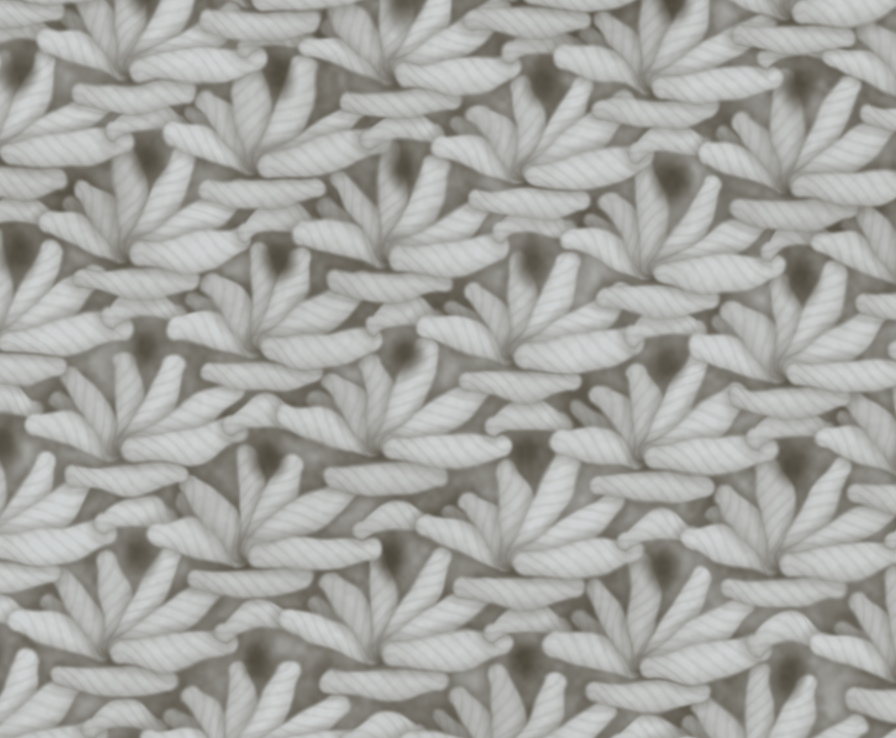
Give the GLSL for this texture, as a WebGL 1 fragment shader.

```glsl
precision highp float;
// Chunky off-white star-stitch knitting: staggered rows of fanned yarn petals.
// Every star is a loop of bent, twisted strands, with a base strand and a small
// linking loop, painted row by row from the bottom over dark, fuzzy gaps.

uniform vec2 u_resolution;

#define COLUMNS 3.413      // stars across the canvas width
#define ROW_START 0.311    // hub height of row 0, measured down from the top
#define ROW_PITCH 0.331    // row spacing at the top
#define ROW_GROWTH 0.0064  // widening of the rows towards the bottom
#define ROW_TILT 0.03      // rows sink to the right
#define COLUMN_DRIFT 0.0018
#define JITTER 0.045       // variation between stars
#define PLY_LENGTH 0.056   // spacing of the twist grooves
#define EDGE 0.016         // softness of the yarn edge
#define GAP_COLOR vec3(0.31, 0.288, 0.242)
#define YARN_COLOR vec3(0.795, 0.805, 0.803)

float hash(vec2 p) {
  vec3 q = fract(vec3(p.xyx) * 0.1031);
  q += dot(q, q.yzx + 33.33);
  return fract((q.x + q.y) * q.z);
}

float noise(vec2 p) {
  vec2 i = floor(p), f = fract(p);
  f = f * f * (3.0 - 2.0 * f);
  return mix(mix(hash(i), hash(i + vec2(1, 0)), f.x),
             mix(hash(i + vec2(0, 1)), hash(i + vec2(1, 1)), f.x), f.y);
}

// Paints one twisted strand from a to b over the brightness so far.
void strand(inout float tone, vec2 p, vec2 a, vec2 b, float bend, float radius, float dim) {
  vec2 axis = b - a;
  float len = length(axis);
  vec2 side = vec2(-axis.y, axis.x) / len;
  float h = clamp(dot(p - a, axis) / (len * len), 0.0, 1.0);
  vec2 offset = p - a - axis * h - side * bend * 4.0 * h * (1.0 - h);
  float width = radius * mix(0.68, 1.0, smoothstep(0.0, 0.5, h));
  width *= 1.0 - 0.28 * smoothstep(0.65, 1.0, h);
  float d = length(offset);

  // Contact shadow on whatever lies beneath
  tone *= mix(0.72, 1.0, smoothstep(-0.01, 0.05, d - width));

  // Rounded body lit from above, with diagonal ply grooves
  float x = min(d / width, 1.0);
  float relief = sqrt(1.0 - x * x);
  float phase = h * len / PLY_LENGTH + dot(offset, side) / width;
  float groove = smoothstep(0.3, 1.0, abs(fract(phase) - 0.5) * 2.0);
  float body = 0.67 + 0.33 * relief + 0.07 * offset.y / width - 0.065 * groove;
  body -= 0.10 * (1.0 - smoothstep(0.0, 0.35, h));
  body *= 1.0 - dim * (0.5 + 0.5 * h);
  tone = mix(tone, body, 1.0 - smoothstep(-EDGE, EDGE * 0.6, d - width));
}

// One star, with its hub at the origin and y pointing up.
void star(inout float tone, vec2 p, vec2 id) {
  // Dark hole under the linking loop, and the hollow above the left petal
  float hole = length((p - vec2(0.555, -0.01)) * vec2(1.0, 0.75));
  float hollow = length((p - vec2(-0.23, 0.22)) * vec2(0.8, 1.0));
  tone *= mix(0.08, 1.0, smoothstep(0.01, 0.10, hole));
  tone *= mix(0.5, 1.0, smoothstep(0.02, 0.13, hollow));

  // Shaded strand behind the fan, then the base strand
  strand(tone, p, vec2(-0.05, 0.03), vec2(-0.25, 0.20), 0.0, 0.048, 0.42);
  strand(tone, p, vec2(-0.19, -0.085), vec2(0.21, -0.085), -0.02, 0.062, 0.08);

  // Fan of six petals, swept from left to right
  for (int i = 0; i < 6; i++) {
    float n = float(i), f = n / 5.0;
    float r1 = hash(id * 7.0 + n * 3.1 + 40.0) - 0.5;
    float r2 = hash(id * 5.0 + n * 4.7 + 90.0) - 0.5;
    float first = 1.0 - step(0.5, n), last = step(4.5, n);
    float angle = 2.83 - 3.2 * f + 0.5 * f * f + r1 * JITTER * 4.0;
    float reach = 0.29 + 0.21 * f + 0.06 * (first - last) + r2 * JITTER * 1.5;
    float radius = mix(0.059, 0.073, f) + 0.010 * first + r1 * 0.012;
    float dim = 0.17 * (1.0 - smoothstep(0.3, 0.6, f)) * (1.0 - first);
    vec2 dir = vec2(cos(angle), sin(angle));
    strand(tone, p, dir * 0.04, dir * reach, -0.018 + r2 * 0.02, radius, dim);
  }

  // Small arched loop linking to the next star
  float lift = 0.045 + 0.025 * hash(id + 17.0);
  strand(tone, p, vec2(0.43, 0.095), vec2(0.68, 0.11), lift, 0.062, 0.03);
}

void main() {
  vec2 p = vec2(gl_FragCoord.x, u_resolution.y - gl_FragCoord.y) * COLUMNS / u_resolution.x;
  vec2 q = p + 0.03 * (vec2(noise(p * 8.0 + 20.0), noise(p * 8.0 + 70.0)) - 0.5);

  // Fuzzy shaded yarn deep in the gaps
  float tone = 0.20 + 0.42 * noise(q * vec2(9.0, 7.0) + 5.0) + 0.15 * noise(q * 30.0 + 9.0);

  // Fractional row number, from inverting the growing row spacing
  float depth = q.y - ROW_START - ROW_TILT * (q.x - 1.5);
  float disc = ROW_PITCH * ROW_PITCH + 4.0 * ROW_GROWTH * depth;
  float row = floor((sqrt(max(disc, 0.0)) - ROW_PITCH) / (2.0 * ROW_GROWTH));

  // Nearby stars: lower rows first, so upper rows overlap them
  for (int j = 0; j < 3; j++) {
    float k = row + 2.0 - float(j);
    float shift = 0.50 + 0.5 * mod(k, 2.0) - COLUMN_DRIFT * k * k;
    float column = floor(q.x - shift);
    for (int i = 0; i < 2; i++) {
      vec2 id = vec2(column + float(i), k);
      vec2 hub = vec2(id.x + shift, ROW_START + ROW_PITCH * k + ROW_GROWTH * k * k);
      hub.y += ROW_TILT * (hub.x - 1.5);
      hub += JITTER * (vec2(hash(id + 31.0), hash(id + 57.0)) - 0.5);
      star(tone, vec2(q.x - hub.x, hub.y - q.y), id + 20.0);
    }
  }

  // Fine fibres and gentle uneven light
  tone += 0.05 * (noise(p * 50.0) - 0.5) + 0.10 * (noise(p * 2.5 + 3.0) - 0.5);
  gl_FragColor = vec4(mix(GAP_COLOR, YARN_COLOR, clamp(tone, 0.0, 1.03)), 1.0);
}
```
